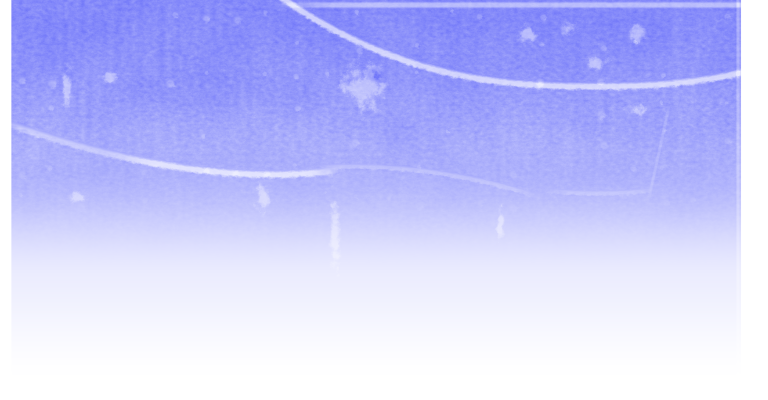
Reproduce this background procedurally as a WebGL 2 fragment shader.

```glsl
#version 300 es
precision highp float;

uniform vec2 u_resolution;
out vec4 fragColor;

const float ASPECT = 1.925;
const vec3 PAPER = vec3(1.0);
const vec3 INK = vec3(0.53, 0.55, 0.98);

// Flaked spots: centre, then radii
const int FLAKES = 12;
const vec4 flakes[FLAKES] = vec4[](
  vec4(0.168, 0.215, 0.012, 0.050), vec4(0.275, 0.192, 0.018, 0.015),
  vec4(0.910, 0.215, 0.055, 0.060), vec4(1.320, 0.085, 0.022, 0.022),
  vec4(1.428, 0.070, 0.020, 0.018), vec4(1.497, 0.160, 0.028, 0.020),
  vec4(1.598, 0.080, 0.022, 0.026), vec4(1.595, 0.275, 0.024, 0.016),
  vec4(0.657, 0.493, 0.020, 0.034), vec4(0.195, 0.494, 0.023, 0.014),
  vec4(0.840, 0.590, 0.014, 0.085), vec4(1.255, 0.560, 0.010, 0.045));

vec2 hash2(vec2 p) {
  vec3 q = fract(p.xyx * vec3(0.1031, 0.1030, 0.0973));
  q += dot(q, q.yzx + 33.33);
  return fract((q.xx + q.yz) * q.zy);
}

float gradientNoise(vec2 p) {
  vec2 i = floor(p), f = p - i;
  vec2 u = f * f * f * (f * (f * 6.0 - 15.0) + 10.0);
  vec2 e = vec2(0.0, 1.0);
  float a = dot(hash2(i) * 2.0 - 1.0, f);
  float b = dot(hash2(i + e.yx) * 2.0 - 1.0, f - e.yx);
  float c = dot(hash2(i + e.xy) * 2.0 - 1.0, f - e.xy);
  float d = dot(hash2(i + e.yy) * 2.0 - 1.0, f - e.yy);
  return mix(mix(a, b, u.x), mix(c, d, u.x), u.y);
}

float fbm(vec2 p) {
  float sum = 0.0, amp = 0.6;
  for (int i = 0; i < 4; i++) {
    sum += amp * gradientNoise(p);
    p = p * 2.03 + 17.0;
    amp *= 0.55;
  }
  return sum;
}

// Soft window between two limits
float band(float x, float lo, float hi, float soft) {
  return smoothstep(lo - soft, lo + soft, x) * (1.0 - smoothstep(hi - soft, hi + soft, x));
}

// Curved scratch that moves away from its vertex by rise at a distance of reach
float scratch(vec2 p, vec2 vertex, float reach, float rise, float power, float width) {
  float t = max(abs(p.x - vertex.x) / reach, 1e-4);
  float slope = rise * power * pow(t, power - 1.0) / reach;
  float d = abs(p.y - vertex.y + rise * pow(t, power)) / sqrt(1.0 + slope * slope);
  return 1.0 - smoothstep(width * 0.35, width * 1.3, d);
}

// Ragged patch inside an ellipse
float flake(vec2 p, vec2 centre, vec2 radii, float ragged) {
  float d = length((p - centre) / radii) + ragged;
  return 1.0 - smoothstep(0.35, 1.15, d);
}

// Small random chips, one in some of the cells
float chips(vec2 p, float cells) {
  vec2 id = floor(p * cells);
  vec2 r = hash2(id + 5.0);
  vec2 q = fract(p * cells) - 0.25 - 0.5 * r;
  float size = 0.06 + 0.12 * r.y;
  return step(0.6, r.x) * (1.0 - smoothstep(size * 0.4, size, length(q)));
}

// Strength of the ink from the top down
float inkFade(float y) {
  return 0.96 - 0.26 * smoothstep(0.10, 0.45, y)
       - 0.52 * smoothstep(0.40, 0.70, y) - 0.18 * smoothstep(0.62, 0.97, y);
}

void main() {
  vec2 p = gl_FragCoord.xy / u_resolution * vec2(ASPECT, 1.0);
  p.y = 1.0 - p.y;

  // Worn surface: fine grain, broad stains and faint vertical runs
  float worn = 1.0 - smoothstep(0.25, 0.68, p.y);
  float grain = fbm(p * vec2(70.0, 105.0));
  float stain = fbm(p * vec2(5.0, 7.0) + 3.0);
  float runs = gradientNoise(p * vec2(55.0, 4.0));
  float ink = inkFade(p.y) + worn * (0.30 * grain + 0.16 * stain + 0.08 * runs);
  ink += 0.07 * (1.0 - smoothstep(0.0, 0.16, p.y));

  // Long scratches, roughened by the grain
  vec2 q = p + vec2(0.0, 0.006 * grain);
  float light = 0.62 * scratch(q, vec2(1.49, 0.2165), 0.776, 0.2165, 2.45, 0.009);
  float leftEnd = band(p.x, 0.03, 0.82, 0.05);
  float leftBody = 0.35 + 0.30 * smoothstep(0.25, 0.40, p.x);
  light += leftBody * leftEnd * scratch(q, vec2(0.68, 0.437), 0.642, 0.12, 1.84, 0.009);
  light += 0.22 * band(p.x, 0.82, 1.32, 0.04) * scratch(q, vec2(0.88, 0.417), 0.42, -0.06, 2.0, 0.006);
  light += 0.20 * band(p.x, 1.40, 1.62, 0.04) * scratch(q, vec2(1.50, 0.484), 0.12, 0.006, 2.0, 0.006);
  float slant = abs(p.x - 1.675 + 0.22 * (p.y - 0.275));
  light += 0.16 * band(p.y, 0.27, 0.48, 0.03) * (1.0 - smoothstep(0.001, 0.006, slant));

  // Flaked spots and scattered chips
  float ragged = 1.5 * fbm(p * 38.0 + 9.0);
  for (int i = 0; i < FLAKES; i++) {
    light += 0.42 * flake(p, flakes[i].xy, flakes[i].zw, ragged);
  }
  light += 0.20 * worn * chips(p + 0.008 * grain, 13.0);
  ink += 0.40 * flake(p, vec2(0.94, 0.19), vec2(0.024, 0.018), ragged);

  // Pale strip along the top and right edges
  light += 0.45 * band(p.y, 0.006, 0.019, 0.004) * smoothstep(0.65, 0.85, p.x);
  light += 0.30 * band(p.x, 1.846, 1.854, 0.002);
  ink *= 1.0 - clamp(light, 0.0, 0.8);

  // Panel with blank margins
  float panel = band(p.x, 0.0285, 1.857, 0.002) * (1.0 - smoothstep(0.965, 0.975, p.y));
  vec3 colour = mix(PAPER, INK, clamp(ink, 0.0, 1.18) * panel);
  fragColor = vec4(clamp(colour, 0.0, 1.0), 1.0);
}
```
